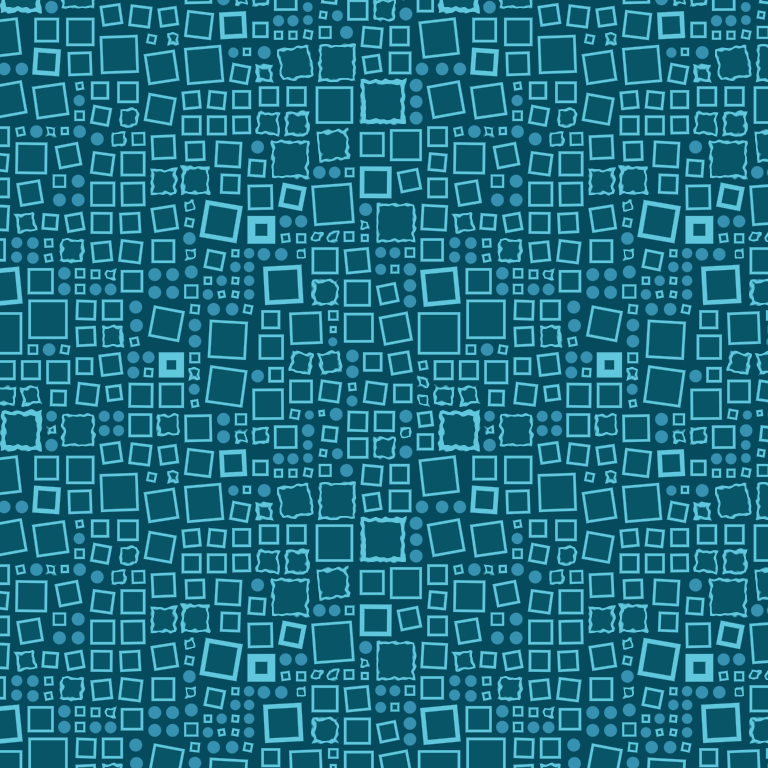
A WebGL 1 fragment shader for this pattern:

```glsl
precision highp float;
// Tiling mosaic of tilted outlined squares and small dots on deep teal.

uniform vec2 u_resolution;

// Layout: lengths below are in cells, CELLS of them across one repeat
const float TILE = 0.5703;      // repeat size as a share of the canvas
const float CELLS = 8.0;        // must be even
const float WALL_SPREAD = 0.6;
const float STRIP = 0.29;       // narrowest strip cut from a block
const float MAX_BLOCK = 0.92;
const float QUARTER_CHANCE = 0.2;
const float GAP = 0.095;

// Shapes
const float DOT_RADIUS = 0.118;
const float DOT_MAX_BLOCK = 0.38;
const float DOT_CHANCE = 0.55;
const float THIN_LINE = 0.05;
const float THICK_LINE = 0.085;
const float FRAME_LINE = 0.145;
const float TILT = 0.42;        // full range in radians
const float TILT_CHANCE = 0.55;
const float ROUGH_CHANCE = 0.18;
const float ROUGH_DEPTH = 0.055;
const float ROUGH_FREQ = 9.0;

const vec3 GROUND = vec3(0.022, 0.292, 0.368);
const vec3 FILL = vec3(0.030, 0.332, 0.402);
const vec3 LINE = vec3(0.375, 0.780, 0.865);
const vec3 DOT = vec3(0.215, 0.570, 0.690);

float hash(vec2 p) {
  vec3 q = fract(p.xyx * 0.1031);
  q += dot(q, q.yzx + 33.33);
  return fract((q.x + q.y) * q.z);
}

// Independent random value number k of a block
float trait(float seed, float k) {
  return hash(vec2(seed * 311.7, k * 7.31 + 1.7));
}

float gradDot(vec2 cell, vec2 offset) {
  float a = 6.2832 * hash(cell);
  return dot(vec2(cos(a), sin(a)), offset);
}

float gradientNoise(vec2 p) {
  vec2 i = floor(p), f = p - i;
  vec2 w = f * f * (3.0 - 2.0 * f), e = vec2(1.0, 0.0);
  return mix(mix(gradDot(i, f), gradDot(i + e, f - e), w.x),
             mix(gradDot(i + e.yx, f - e.yx), gradDot(i + 1.0, f - 1.0), w.x), w.y);
}

// Position of the dividing wall inside a cell, periodic over the tile
float wall(vec2 cell) {
  return 0.5 + WALL_SPREAD * (hash(mod(cell, CELLS) + 3.0) - 0.5);
}

// Lattice vertex whose pinwheel rectangle contains p
vec2 ownerVertex(vec2 p) {
  vec2 c = floor(p), f = p - c, s;
  if (mod(c.x + c.y, 2.0) < 0.5) {
    s.x = step(wall(c), f.x);
    s.y = step(wall(c + vec2(2.0 * s.x - 1.0, 0.0)), f.y);
  } else {
    s.y = step(wall(c), f.y);
    s.x = step(wall(c + vec2(0.0, 2.0 * s.y - 1.0)), f.x);
  }
  return c + s;
}

float cover(float d, float px) {
  return clamp(0.5 - d / px, 0.0, 1.0);
}

void main() {
  float scale = CELLS / (TILE * min(u_resolution.x, u_resolution.y));
  vec2 p = gl_FragCoord.xy * scale;
  float px = 1.2 * scale;

  // Pinwheel rectangle, relative to its vertex
  vec2 v = ownerVertex(p), q = p - v;
  float ne = wall(v), sw = wall(v - 1.0) - 1.0;
  float nw = wall(v - vec2(1.0, 0.0)), se = wall(v - vec2(0.0, 1.0));
  bool even = mod(v.x + v.y, 2.0) < 0.5;
  vec2 lo = even ? vec2(sw, se - 1.0) : vec2(nw - 1.0, sw);
  vec2 hi = even ? vec2(ne, nw) : vec2(se, ne);
  float seed = hash(mod(v, CELLS) + 41.0);

  // Cut the rectangle into nearly square blocks
  for (int k = 0; k < 7; k++) {
    vec2 size = hi - lo;
    vec2 axis = size.x > size.y ? vec2(1.0, 0.0) : vec2(0.0, 1.0);
    float longS = max(size.x, size.y), shortS = min(size.x, size.y), strip;
    bool quarter = shortS > 0.5 && shortS < 0.72 && trait(seed, 1.0) < QUARTER_CHANCE;
    if (longS - shortS > 0.5 * STRIP && longS > 1.5 * STRIP)
      strip = max(longS - shortS, min(STRIP, 0.5 * longS));
    else if (shortS > MAX_BLOCK || quarter) strip = 0.5 * longS;
    else break;
    float cut = seed < 0.5 ? strip : longS - strip;
    float side = step(cut, dot(q - lo, axis));
    lo += axis * cut * side;
    hi -= axis * (longS - cut) * (1.0 - side);
    seed = trait(seed, 2.0 + side);
  }

  // Local coordinates, nudged within the spare room
  vec2 size = hi - lo;
  float block = min(size.x, size.y);
  vec2 nudge = vec2(trait(seed, 4.0), trait(seed, 5.0)) - 0.5;
  q -= 0.5 * (lo + hi) + 0.6 * nudge * (size - block);

  vec3 color = GROUND;
  float kind = trait(seed, 6.0);
  if (block < DOT_MAX_BLOCK && kind < DOT_CHANCE) {
    float radius = min(DOT_RADIUS, 0.5 * block - 0.03);
    color = mix(color, DOT, cover(length(q) - radius, px));
  } else {
    // Outlined square: plain, thick or heavy frame
    bool frame = block > 0.5 && block < 0.82 && kind < 0.13;
    float width = frame ? FRAME_LINE : block > 0.6 && kind < 0.3 ? THICK_LINE : THIN_LINE;
    if (block < DOT_MAX_BLOCK) width *= 0.8;
    float angle = TILT * (trait(seed, 7.0) - 0.5);
    if (frame || trait(seed, 8.0) > TILT_CHANCE) angle = 0.0;
    float c = cos(angle), s = sin(angle);
    q = vec2(c * q.x + s * q.y, c * q.y - s * q.x);
    float halfSide = 0.5 * (block - GAP) / mix(1.0, c + abs(s), 0.8);
    float d = max(abs(q.x), abs(q.y)) - halfSide;
    if (!frame && trait(seed, 9.0) < ROUGH_CHANCE)
      d += ROUGH_DEPTH * gradientNoise(q * ROUGH_FREQ + 60.0 * seed + 20.0);
    color = mix(color, LINE, cover(d, px));
    color = mix(color, FILL, cover(d + width, px));
  }
  gl_FragColor = vec4(color, 1.0);
}
```
